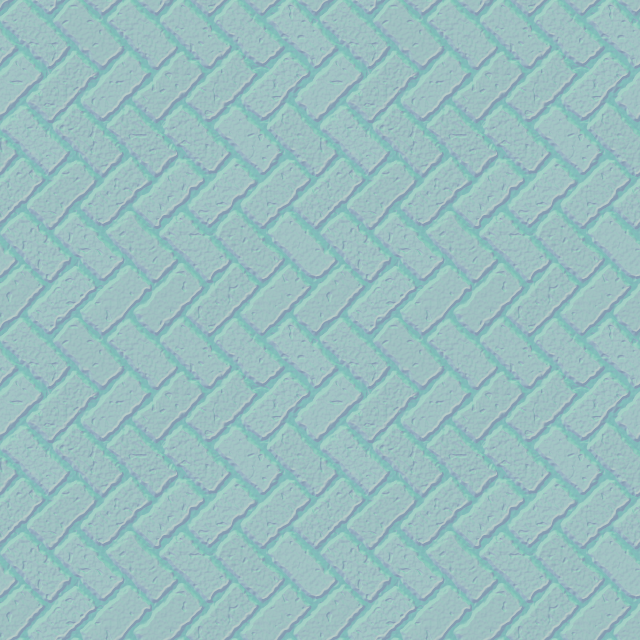
Give the GLSL for this pattern, as a WebGL 2 fragment shader.

```glsl
#version 300 es
precision highp float;

uniform vec2 u_resolution;
out vec4 fragColor;

const float BRICKS_ACROSS = 12.0;
const float WEAR_PERIOD = 6.0;   // wear recurs after this many bricks
const vec2 PHASE = vec2(0.07, 0.37);

const vec3 FACE = vec3(0.635, 0.762, 0.765);
const vec3 JOINT = vec3(0.505, 0.735, 0.730);
const vec3 LIT = vec3(0.665, 0.840, 0.785);
const vec3 SHADOW = vec3(0.515, 0.605, 0.695);
const vec3 GREEN = vec3(0.490, 0.790, 0.715);
const vec3 LILAC = vec3(0.610, 0.685, 0.775);
const vec3 RIM = vec3(0.770, 0.825, 0.800);

struct Surface {
    float height;
    float dist;   // negative inside a brick
    float seed;
};

float hash(vec2 p) {
    vec3 a = fract(vec3(p.xyx) * vec3(0.1031, 0.1030, 0.0973));
    a += dot(a, a.yzx + 33.33);
    return fract((a.x + a.y) * a.z);
}

float cornerSlope(vec2 cell, vec2 offset, float period) {
    float angle = 6.28318 * hash(mod(cell, period) + period);
    return dot(vec2(cos(angle), sin(angle)), offset);
}

// Gradient noise that tiles with the wear period
float noise(vec2 p, float freq) {
    vec2 x = p * freq, i = floor(x), f = x - i;
    vec2 w = f * f * f * (f * (f * 6.0 - 15.0) + 10.0);
    float period = WEAR_PERIOD * freq;
    vec2 e = vec2(1.0, 0.0);
    float low = mix(cornerSlope(i, f, period), cornerSlope(i + e, f - e, period), w.x);
    float high = mix(cornerSlope(i + e.yx, f - e.yx, period),
                     cornerSlope(i + 1.0, f - 1.0, period), w.x);
    return mix(low, high, w.y);
}

float roundedBox(vec2 p, vec2 halfSize, float radius) {
    vec2 d = abs(p) - halfSize + radius;
    return length(max(d, 0.0)) + min(max(d.x, d.y), 0.0) - radius;
}

Surface herringbone(vec2 p) {
    // Diagonal grid: each brick covers two cells
    vec2 q = vec2(p.x - p.y, p.x + p.y);
    vec2 cell = floor(q);
    float k = mod(cell.x - cell.y, 4.0);
    bool alongX = k < 1.5;
    vec2 halfSize = alongX ? vec2(1.0, 0.5) : vec2(0.5, 1.0);
    vec2 start = cell;
    if (k > 0.5 && k < 1.5) start.x -= 1.0;
    if (k > 1.5 && k < 2.5) start.y -= 1.0;
    vec2 center = start + halfSize;
    vec2 id = vec2(center.x + center.y, center.y - center.x) * 0.5;
    float seed = hash(mod(round(id * 4.0), WEAR_PERIOD * 4.0) + 7.0);

    // Worn outline with chips
    float inset = mix(0.075, 0.105, seed);
    float d = roundedBox(q - center, halfSize - inset, 0.09);
    d += 0.06 * noise(p, 4.0) + 0.045 * noise(p, 10.0);
    d += 0.22 * max(noise(p + 1.7, 3.0) - 0.2, 0.0);

    // Raised face with grain and pits
    float body = 1.0 - smoothstep(-0.065, 0.06, d);
    float rough = mix(0.7, 1.35, fract(seed * 17.3));
    float grain = 0.17 * noise(p, 13.0) + 0.08 * noise(p + 2.3, 21.0)
                + 0.12 * noise(p, 6.0);
    float pits = 0.3 * smoothstep(0.3, 0.5, noise(p + 3.1, 7.0));
    float height = body + (grain * rough - pits) * mix(0.65, 1.0, body);
    return Surface(height, d, seed);
}

vec3 shade(vec3 base, vec2 slope) {
    float lit = clamp(dot(slope, vec2(-0.7, 0.7)), -1.0, 1.0);
    float side = clamp(dot(slope, vec2(0.7)), -1.0, 1.0);
    vec3 c = mix(base, GREEN, 0.65 * max(side, 0.0));
    c = mix(c, LILAC, 0.75 * max(-side, 0.0));
    c = mix(c, LIT, 0.8 * max(lit, 0.0));
    return mix(c, SHADOW, 0.9 * max(-lit, 0.0));
}

void main() {
    vec2 p = gl_FragCoord.xy / u_resolution * BRICKS_ACROSS + PHASE;
    vec2 stepX = vec2(0.02, 0.0);
    Surface s = herringbone(p);
    Surface right = herringbone(p + stepX);
    Surface above = herringbone(p + stepX.yx);

    vec2 slope = (s.height - vec2(right.height, above.height)) / stepX.x * 0.1;
    vec2 outward = (vec2(right.dist, above.dist) - s.dist) / stepX.x;

    vec3 base = mix(FACE, JOINT, smoothstep(-0.035, 0.03, s.dist));
    base += 0.016 * (s.seed - 0.5);
    vec3 color = shade(base, slope);

    // Pale rim inside the lower right edges
    float band = smoothstep(-0.12, -0.06, s.dist) * (1.0 - smoothstep(-0.05, -0.01, s.dist));
    float facing = clamp(dot(outward, vec2(0.5, -0.5)), 0.0, 1.0);
    color = mix(color, RIM, 0.75 * band * facing);
    fragColor = vec4(color, 1.0);
}
```
